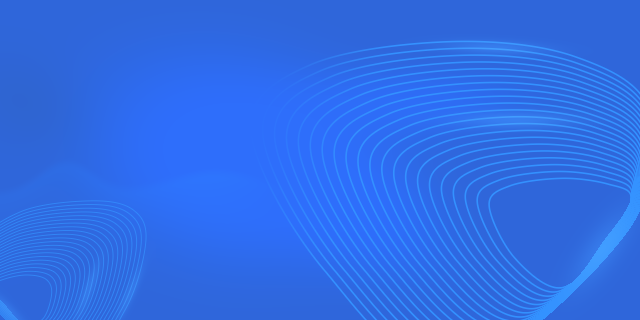
Give the GLSL for this background, as a Shadertoy shader.

```glsl
// Blue backdrop with soft light and two webs of fine nested curves.
// Each web blends a closed outer spline into an inner one; every pixel finds
// the rungs between them that pass through it and so its nearest line.
// Layout units: the canvas is 7.68 wide and 3.84 high, with y pointing down.

// Spline knots: xy on the outer curve, zw on the inner curve.
const vec4 LARGE_WEB[8] = vec4[8](
    vec4(3.01, 1.56, 5.87, 2.47), vec4(3.72, 0.78, 6.12, 2.23),
    vec4(5.40, 0.50, 6.75, 2.14), vec4(6.90, 0.68, 7.30, 2.21),
    vec4(7.80, 1.35, 7.57, 2.37), vec4(7.50, 2.82, 7.27, 2.86),
    vec4(5.45, 4.45, 6.75, 3.45), vec4(3.89, 3.24, 6.18, 3.10));
const vec4 SMALL_WEB[8] = vec4[8](
    vec4(1.75, 2.90, 0.62, 3.52), vec4(1.60, 2.52, 0.55, 3.35),
    vec4(1.10, 2.41, 0.32, 3.30), vec4(0.25, 2.54, 0.05, 3.35),
    vec4(-0.30, 3.00, -0.12, 3.45), vec4(-0.04, 3.72, 0.06, 3.66),
    vec4(0.90, 4.40, 0.30, 3.90), vec4(1.50, 3.72, 0.52, 3.82));

float cross2(vec2 a, vec2 b) { return a.x * b.y - a.y * b.x; }

// Which side of a rung the point lies on.
float side(vec2 p, vec4 rung) { return cross2(p - rung.xy, rung.zw - rung.xy); }

// Coverage of the lines blended between the outer and inner curves.
float web(vec4 knots[8], vec2 p, float gaps, float halfWidth, float pixel) {
    float cover = 0.0;
    vec4 a = knots[7], b = knots[0], c = knots[1];
    float sideA = side(p, b);
    for (int i = 0; i < 8; i++) {
        // Cubic through b and c, as coefficients of f
        vec4 d = knots[(i + 2) % 8];
        vec4 k1 = 0.5 * (c - a);
        vec4 k2 = a - 2.5 * b + 2.0 * c - 0.5 * d;
        vec4 k3 = 1.5 * (b - c) + 0.5 * (d - a);
        // The folded ribbon turns fast and needs finer steps
        int steps = (i == 4 || i == 5) ? 16 : 5;
        for (int j = 0; j < steps; j++) {
            float f0 = float(j) / float(steps), f1 = float(j + 1) / float(steps);
            float sideB = side(p, b + f1 * (k1 + f1 * (k2 + f1 * k3)));
            if ((sideA < 0.0) != (sideB < 0.0)) {
                // Narrow down the rung, then read the position along it
                float s0 = sideA, s1 = sideB, f = f0;
                vec4 m = b;
                for (int n = 0; n < 3; n++) {
                    f = mix(f0, f1, s0 / (s0 - s1));
                    m = b + f * (k1 + f * (k2 + f * k3));
                    float sm = side(p, m);
                    if ((sm < 0.0) == (s0 < 0.0)) { f0 = f; s0 = sm; }
                    else { f1 = f; s1 = sm; }
                }
                vec2 rung = m.zw - m.xy;
                float s = dot(p - m.xy, rung) / dot(rung, rung);
                if (abs(s - 0.5) < 0.52) {
                    vec4 slope = k1 + f * (2.0 * k2 + 3.0 * f * k3);
                    vec2 tangent = mix(slope.xy, slope.zw, s);
                    float spacing = abs(cross2(tangent, rung)) / (length(tangent) * gaps + 1e-5);
                    float dist = abs(s * gaps - clamp(round(s * gaps), 0.0, gaps)) * spacing;
                    cover = max(cover, clamp((halfWidth - dist) / pixel + 0.5, 0.0, 1.0));
                }
            }
            sideA = sideB;
        }
        a = b;
        b = c;
        c = d;
    }
    return cover;
}

// Soft elliptical light, turned by an angle.
float blob(vec2 p, vec2 centre, vec2 radius, float angle) {
    vec2 d = p - centre;
    float c = cos(angle), s = sin(angle);
    d = vec2(c * d.x + s * d.y, c * d.y - s * d.x) / radius;
    return exp(-dot(d, d));
}

float bump(float x, float centre, float width) {
    float d = (x - centre) / width;
    return exp(-d * d);
}

vec3 backdrop(vec2 p) {
    vec3 color = vec3(0.183, 0.400, 0.855);
    color -= vec3(0.0, 0.008, 0.045) * blob(p, vec2(0.6, 1.35), vec2(1.0, 0.5), 0.4);

    // Broad bright field in the middle, reaching into the large web
    float light = blob(p, vec2(2.8, 1.9), vec2(2.0, 1.4), 0.25)
                + 0.55 * blob(p, vec2(5.3, 1.2), vec2(1.4, 0.45), 0.0)
                + 0.45 * blob(p, vec2(4.6, 2.7), vec2(1.2, 0.7), 0.5);
    color = mix(color, vec3(0.18, 0.430, 0.985), smoothstep(0.1, 0.9, light));

    // Misty ridge with a soft upper edge
    float depth = p.y - 2.32 + 0.38 * bump(p.x, 0.8, 0.45) + 0.27 * bump(p.x, 2.6, 0.8);
    float mist = smoothstep(-0.06, 0.10, depth) * exp(-2.6 * max(depth, 0.0));
    mist *= 0.26 * (1.0 - smoothstep(2.4, 3.5, p.x)) + 0.24 * bump(p.x, 2.6, 0.6);
    return mix(color, vec3(0.18, 0.50, 1.0), mist);
}

void mainImage(out vec4 fragColor, in vec2 fragCoord) {
    float pixel = 3.84 / iResolution.y;
    vec2 p = vec2(fragCoord.x, iResolution.y - fragCoord.y) * pixel;
    vec3 color = backdrop(p);

    // Glints lying along the lines and the folded ribbons
    float glow = 0.50 * blob(p, vec2(5.95, 0.57), vec2(0.60, 0.08), 0.04)
               + 0.55 * blob(p, vec2(6.20, 1.44), vec2(0.70, 0.10), 0.0)
               + 0.45 * blob(p, vec2(7.22, 3.00), vec2(0.55, 0.20), -0.95)
               + 0.40 * blob(p, vec2(1.06, 3.48), vec2(0.35, 0.06), -1.2)
               + 0.40 * blob(p, vec2(1.56, 3.52), vec2(0.35, 0.06), -1.15)
               + 0.35 * blob(p, vec2(0.10, 3.72), vec2(0.30, 0.07), 0.8);
    color = mix(color, vec3(0.25, 0.58, 1.0), glow);

    // The large web dissolves towards the left; each web is bounded by a box
    vec3 lineColor = mix(vec3(0.20, 0.57, 1.0), vec3(0.32, 0.67, 1.0), glow);
    float fade = smoothstep(2.9, 4.6, p.x + 0.3 * (p.y - 1.5));
    if (p.x > 2.85 && p.y > 0.4 && fade > 0.0)
        color = mix(color, lineColor, fade * web(LARGE_WEB, p, 20.0, 0.0095, pixel));
    if (p.x < 1.9 && p.y > 2.3)
        color = mix(color, lineColor, 0.75 * web(SMALL_WEB, p, 20.0, 0.0055, pixel));
    fragColor = vec4(color, 1.0);
}
```
